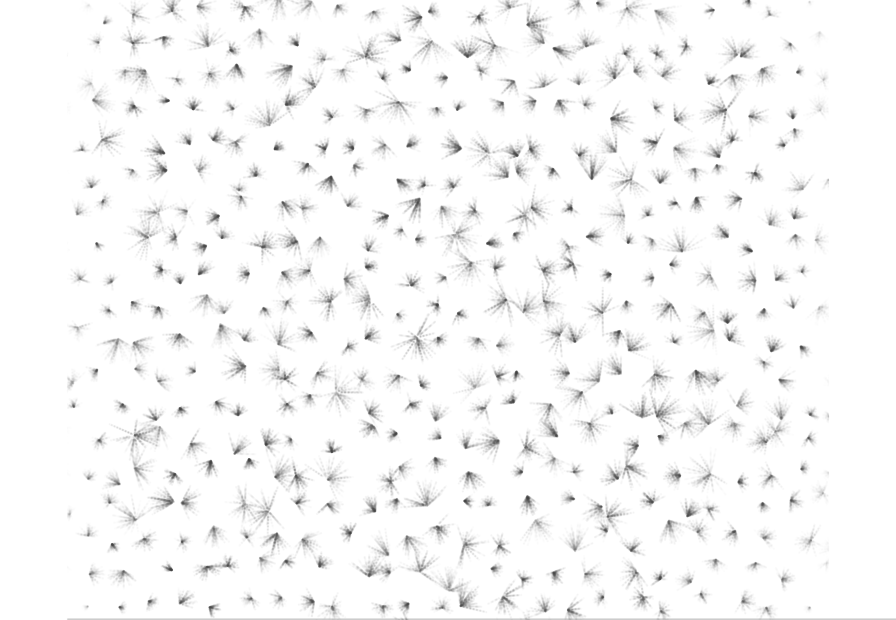
This pattern is drawn by a Shadertoy shader. Its source:

```glsl
// Scattered tufts of fine grey hairs on white paper. Each cell of a staggered,
// jittered grid holds one fan of hairs spreading from a darker root; the fans
// shrink and pale towards the sides and vanish in the corners.

const float CELL = 0.053;      // grid spacing, in canvas heights
const float HAIR = 0.0029;     // soft half width of a hair
const int HAIRS = 32;

vec3 hash3(vec2 p) {
    vec3 q = fract(vec3(p.xyx) * vec3(0.1031, 0.1030, 0.0973));
    q += dot(q, q.yxz + 33.33);
    return fract((q.xxy + q.yzz) * q.zyx);
}

vec2 direction(float angle) {
    return vec2(cos(angle), sin(angle));
}

// Ink left by one fan; p is relative to the middle of its body
float tuft(vec2 p, vec2 id, float fade) {
    vec3 shape = hash3(id + 71.3);
    float reach = mix(0.017, 0.046, pow(shape.x, 1.4)) * mix(0.5, 1.0, fade);
    float heading = 6.2832 * shape.y;
    float spread = mix(1.6, 5.2, shape.z);

    p += direction(heading) * reach * 0.4;
    if (length(p) > reach + HAIR) return 0.0;

    float ink = 0.0;
    for (int i = 0; i < HAIRS; i++) {
        vec3 r = hash3(id * 3.7 + float(i) * 5.19 + 11.0);
        vec3 s = hash3(id * 2.3 + float(i) * 7.43 + 57.0);
        // Hairs crowd around the heading, with strays at the sides
        float u = 2.0 * r.x - 1.0;
        vec2 dir = direction(heading + 0.5 * spread * u * (0.4 + 0.6 * abs(u)));
        float len = reach * mix(0.35, 1.0, r.y);
        float along = clamp(dot(p, dir), 0.3 * len * s.x, len);
        float line = smoothstep(HAIR, 0.0, length(p - dir * along));
        // They thin out towards the tip and break into uneven dots
        float taper = 1.0 - 0.75 * along / len;
        float dots = 0.65 + 0.35 * sin(along * mix(500.0, 1300.0, s.y) + 6.2832 * r.z);
        ink += line * taper * dots * mix(0.4, 1.6, s.z);
    }
    float strength = mix(0.13, 0.3, hash3(id + 19.7).x);
    return ink * strength * fade;
}

void mainImage(out vec4 fragColor, in vec2 fragCoord) {
    vec2 p = fragCoord / iResolution.y;
    vec2 uv = fragCoord / iResolution.xy;
    float aspect = iResolution.x / iResolution.y;

    // Gather the fans centred in the surrounding cells
    float ink = 0.0;
    float row = floor(p.y / CELL);
    for (int j = -1; j <= 1; j++) {
        float y = row + float(j);
        float shift = 0.5 * mod(y, 2.0);
        float column = floor(p.x / CELL - shift);
        for (int i = -1; i <= 1; i++) {
            vec2 id = vec2(column + float(i), y);
            vec2 jitter = mix(vec2(0.2), vec2(0.8), hash3(id + 40.0).xy);
            vec2 middle = (id + jitter + vec2(shift, 0.0)) * CELL;

            // Pale sides and empty rounded corners
            vec2 q = (middle / vec2(aspect, 1.0) - 0.5) * vec2(2.35, 2.0);
            q *= q;
            float edge = dot(q * q, vec2(1.0, 0.45));
            float fade = 1.0 - smoothstep(0.4, 1.4, edge);
            ink += tuft(p - middle, id, fade);
        }
    }

    // Blank side margins and a thin rule along the bottom
    float inside = smoothstep(0.426, 0.424, abs(uv.x - 0.5));
    float rule = smoothstep(0.0035, 0.0015, p.y) * smoothstep(0.074, 0.076, uv.x);
    float shade = 0.75 * (1.0 - exp(-ink * inside / 0.75));
    fragColor = vec4(vec3((1.0 - shade) * (1.0 - 0.2 * rule)), 1.0);
}
```
